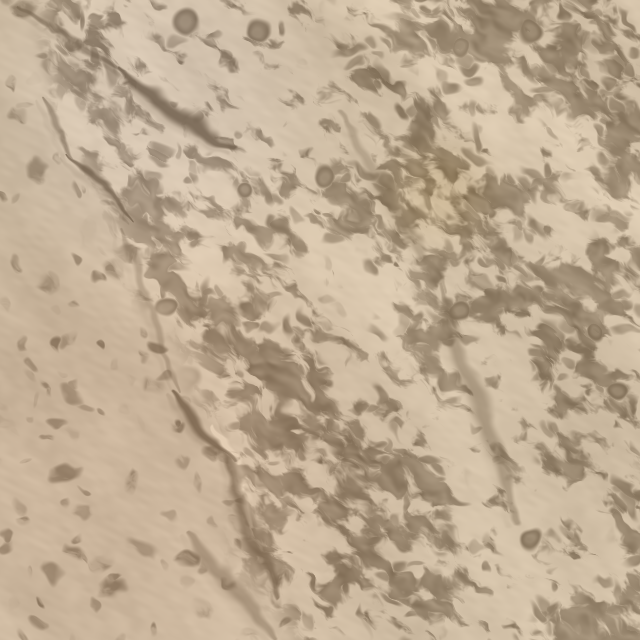
This texture is drawn by a WebGL 1 fragment shader. Its source:

```glsl
precision highp float;
// Faded, creased beige cloth with a blotchy brown print drifting down to the right.
uniform vec2 u_resolution;

float hash(vec2 p, float seed) {
  vec3 q = fract(vec3(p.xyx + seed * 7.3) * vec3(0.1031, 0.1030, 0.0973));
  q += dot(q, q.yzx + 33.33);
  return fract((q.x + q.y) * q.z);
}

float noise(vec2 p, float seed) {
  vec2 cell = floor(p), f = fract(p);
  f = f * f * (3.0 - 2.0 * f);
  float low = mix(hash(cell, seed), hash(cell + vec2(1.0, 0.0), seed), f.x);
  float high = mix(hash(cell + vec2(0.0, 1.0), seed), hash(cell + 1.0, seed), f.x);
  return mix(low, high, f.y);
}

float fbm(vec2 p, float seed) {
  float sum = 0.0, weight = 0.533;
  for (int i = 0; i < 4; i++) {
    sum += weight * noise(p, seed + float(i));
    p = mat2(0.8, 0.6, -0.6, 0.8) * p * 2.03;
    weight *= 0.5;
  }
  return sum;
}

vec2 turn(vec2 p, float angle) {
  float c = cos(angle), s = sin(angle);
  return vec2(c * p.x + s * p.y, c * p.y - s * p.x);
}

vec2 warp(vec2 p, float scale, float amount, float seed) {
  return p + amount * (vec2(noise(p * scale, seed), noise(p * scale, seed + 5.0)) - 0.5);
}

// Scattered soft ellipses; size is in cells, density is the share of filled cells.
float flecks(vec2 p, float cells, vec2 size, float density, float seed) {
  vec2 grid = p * cells, home = floor(grid);
  float ink = 0.0;
  for (int y = -1; y <= 1; y++) {
    for (int x = -1; x <= 1; x++) {
      vec2 cell = home + vec2(float(x), float(y));
      vec2 jitter = vec2(hash(cell, seed), hash(cell, seed + 1.0));
      float angle = -0.65 + 1.9 * (hash(cell, seed + 2.0) - 0.5);
      float grow = 0.65 + 0.6 * hash(cell, seed + 3.0);
      float reach = length(turn(grid - cell - jitter, angle) / (size * grow));
      float present = smoothstep(-0.08, 0.08, density - hash(cell, seed + 4.0));
      float strength = 0.55 + 0.45 * hash(cell, seed + 6.0);
      ink = max(ink, present * strength * (1.0 - smoothstep(0.5, 1.15, reach)));
    }
  }
  return ink;
}

// Sparse round seeds with a darker rim.
float seeds(vec2 p, float cells, float seed) {
  vec2 grid = p * cells, cell = floor(grid);
  vec2 center = 0.3 + 0.4 * vec2(hash(cell, seed), hash(cell, seed + 1.0));
  float radius = 0.12 + 0.09 * hash(cell, seed + 2.0);
  float reach = length(fract(grid) - center) / radius;
  float body = 1.0 - smoothstep(0.75, 1.2, reach);
  return step(hash(cell, seed + 3.0), 0.2) * body * mix(0.75, 1.0, smoothstep(0.3, 0.8, reach));
}

// Tapered crease, thickest in its middle.
float crease(vec2 p, vec2 a, vec2 b, float width) {
  vec2 along = b - a;
  float h = clamp(dot(p - a, along) / dot(along, along), 0.0, 1.0);
  float taper = width * (0.3 + 2.8 * h * (1.0 - h));
  return 1.0 - smoothstep(0.15, 1.0, length(p - a - along * h) / taper);
}

float creases(vec2 p) {
  float c = 0.7 * crease(p, vec2(0.03, 0.99), vec2(0.20, 0.88), 0.008);
  c = max(c, crease(p, vec2(0.18, 0.895), vec2(0.37, 0.77), 0.018));
  c = max(c, 0.6 * crease(p, vec2(0.06, 0.85), vec2(0.12, 0.74), 0.009));
  c = max(c, 0.9 * crease(p, vec2(0.11, 0.75), vec2(0.21, 0.655), 0.009));
  c = max(c, 0.4 * crease(p, vec2(0.19, 0.64), vec2(0.28, 0.39), 0.010));
  c = max(c, crease(p, vec2(0.27, 0.39), vec2(0.36, 0.28), 0.015));
  c = max(c, 0.75 * crease(p, vec2(0.34, 0.31), vec2(0.44, 0.06), 0.018));
  c = max(c, 0.5 * crease(p, vec2(0.29, 0.17), vec2(0.43, 0.0), 0.018));
  c = max(c, 0.4 * crease(p, vec2(0.53, 0.83), vec2(0.70, 0.54), 0.016));
  return max(c, 0.5 * crease(p, vec2(0.69, 0.55), vec2(0.81, 0.18), 0.022));
}

void main() {
  vec2 p = gl_FragCoord.xy / u_resolution;
  vec2 bent = warp(warp(p, 26.0, 0.016, 11.0), 70.0, 0.010, 21.0);
  float foldX = 0.43 - 0.41 * p.y;
  float printed = smoothstep(-0.02, 0.07, p.x - foldX + 0.08 * (noise(p * 9.0, 3.0) - 0.5));

  // Dense print: clusters of torn fragments, strokes and seeds
  float cluster = smoothstep(0.28, 0.72, fbm(p * 9.0, 31.0));
  vec2 grain = turn(bent, -0.65);
  float shreds = fbm(grain * vec2(27.0, 48.0), 41.0);
  float torn = smoothstep(0.47, 0.68, shreds + 0.24 * (cluster - 0.5));
  float strokes = flecks(bent, 18.0, vec2(0.46, 0.15), 0.1 + 0.6 * cluster, 51.0);
  float chips = flecks(bent, 30.0, vec2(0.46, 0.25), 0.05 + 0.6 * cluster, 61.0);
  float dense = max(max(0.85 * torn, 0.85 * strokes), 0.85 * chips);
  float mottle = noise(grain * vec2(55.0, 100.0), 66.0);
  dense *= 0.72 + 0.52 * mottle;
  dense = max(dense, seeds(warp(p, 40.0, 0.010, 71.0), 9.0, 72.0));

  // Sparse print: small broken marks left of the fold
  float marks = max(flecks(bent, 17.0, vec2(0.32, 0.22), 0.42, 81.0),
                    flecks(bent, 33.0, vec2(0.42, 0.24), 0.22, 85.0));
  marks *= 0.35 + 0.75 * smoothstep(0.35, 0.6, shreds);

  // Cloth shading, fine weave and creases
  float folds = fbm(turn(p, -0.9) * vec2(3.0, 10.0), 91.0) - 0.5;
  float weave = noise(turn(p, -0.45) * vec2(55.0, 130.0), 95.0) - 0.5;
  float shade = mix(0.17, 0.07, printed) + 0.34 * folds + 0.08 * weave;
  shade += mix(0.52 * marks, 0.70 * dense, printed);
  vec2 wavy = warp(warp(p, 18.0, 0.018, 99.0), 60.0, 0.006, 98.0);
  shade += 0.14 * creases(wavy + vec2(0.010, 0.006));
  shade = mix(shade, 0.98, 0.85 * creases(wavy));
  shade -= 0.25 * crease(wavy, vec2(0.34, 0.34), vec2(0.40, 0.18), 0.014);

  // Colour: beige to brown, with faint pink, grey and ochre stains
  vec3 beige = vec3(0.865, 0.795, 0.695), brown = vec3(0.46, 0.39, 0.30);
  vec3 color = mix(beige, brown, clamp(shade, -0.05, 1.1));
  color += vec3(0.008, -0.008, -0.008) * (1.0 - smoothstep(0.1, 0.6, length(p - vec2(0.2, 0.25))));
  color += vec3(-0.02, -0.015, 0.005) * (1.0 - smoothstep(0.05, 0.35, length(p - vec2(0.25, 0.85))));
  color += vec3(-0.01, -0.02, -0.05) * (1.0 - smoothstep(0.0, 0.13, length(p - vec2(0.69, 0.7))));
  gl_FragColor = vec4(color, 1.0);
}
```
